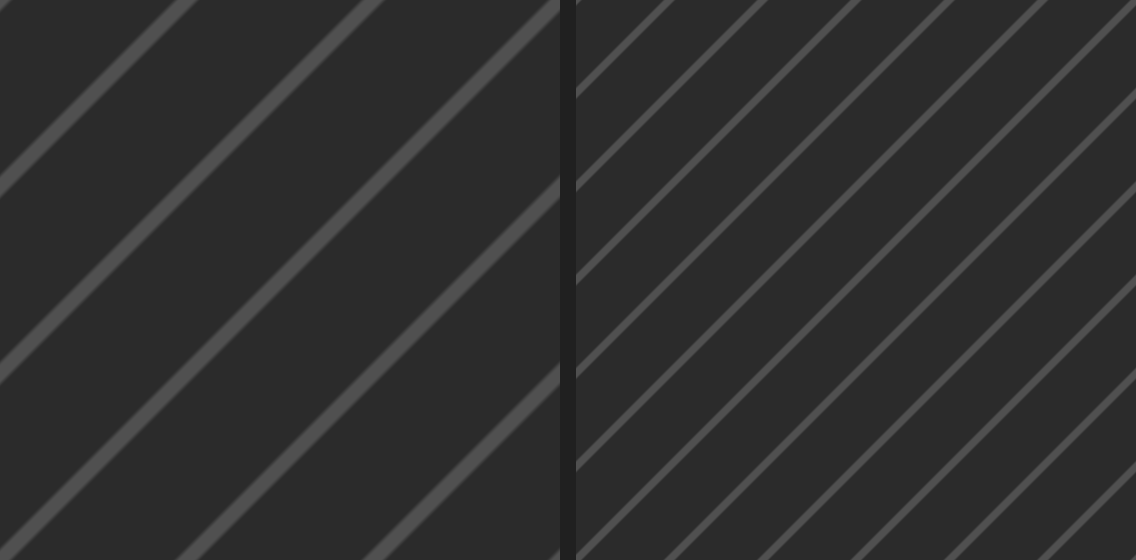
Left, the tile; right, the same tile 2 across and 2 down.
Write a WebGL 1 fragment shader that draws this pattern.

```glsl
precision highp float;
// Thin soft grey diagonal stripes rising to the right on a charcoal ground.

#define REPEATS 3.0            // stripes across and down
#define STRIPE_WIDTH 0.116     // share of one repeat
#define EDGE_SOFTNESS 0.021    // half width of the edge blend, share of one repeat
#define GROUND_COLOR vec3(0.169)
#define STRIPE_COLOR vec3(0.312)

uniform vec2 u_resolution;

// Distance to the nearest stripe centre line, in repeats measured along x.
float stripeDistance(vec2 uv) {
  float phase = (uv.x - uv.y) * REPEATS;
  return abs(fract(phase + 0.5) - 0.5);
}

void main() {
  vec2 uv = gl_FragCoord.xy / u_resolution;

  // Keep the edge blend at least one pixel wide on small canvases.
  float pixel = REPEATS / min(u_resolution.x, u_resolution.y);
  float blend = max(EDGE_SOFTNESS, pixel);

  float halfWidth = 0.5 * STRIPE_WIDTH;
  float coverage = 1.0 - smoothstep(halfWidth - blend, halfWidth + blend, stripeDistance(uv));

  gl_FragColor = vec4(mix(GROUND_COLOR, STRIPE_COLOR, coverage), 1.0);
}
```
